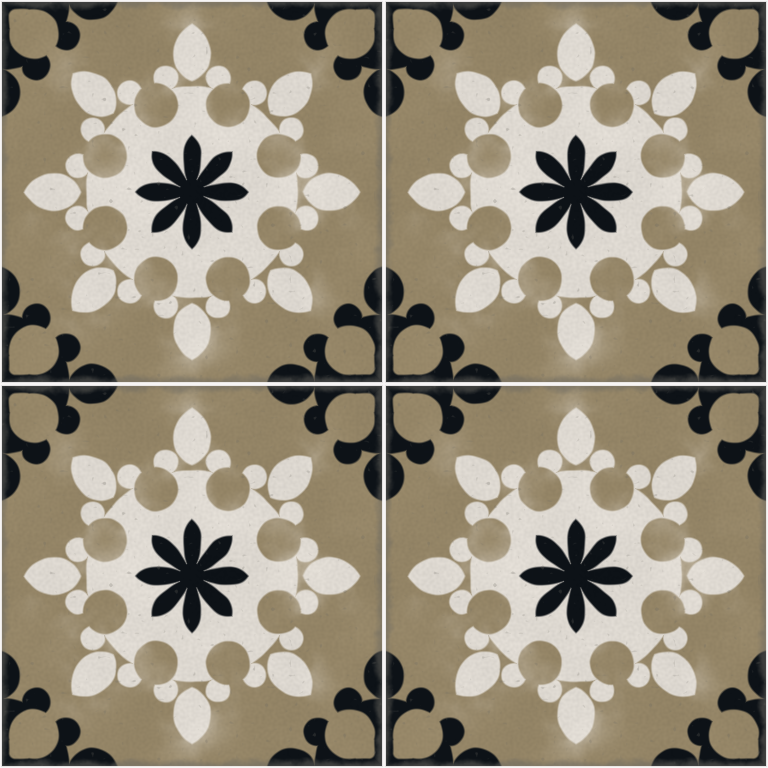
A Shadertoy shader for this pattern:

```glsl
// Lengths are fractions of one tile
struct Fleuron {
    float arms;
    vec4 leaf;   // centre along the arm, half width, outer length, inner length
    vec3 curl;   // centre across and along the arm, radius
    float disc;  // radius of the solid core
    vec2 hole;   // distance from the middle, radius
};

const float TILES = 2.0;
const Fleuron STAR = Fleuron(8.0, vec4(0.357, 0.049, 0.081, 0.068),
                             vec3(0.068, 0.297, 0.032), 0.276, vec2(0.245, 0.057));
const Fleuron CROSS = Fleuron(4.0, vec4(0.240, 0.052, 0.066, 0.063),
                              vec3(0.094, 0.172, 0.037), 0.182, vec2(0.125, 0.065));
const float PETALS = 8.0;
const vec4 PETAL = vec4(0.099, 0.0235, 0.049, 0.099);
const float HUB = 0.034;
const vec3 HOLE_HEEL = vec3(0.055, 0.031, 0.016);  // centre, half size, rounding
const float GROUT = 0.005;
const float RAGGED = 0.0025;
const float SOFTNESS = 0.0018;
const float RIM = 0.022;

const vec3 OCHRE = vec3(0.58, 0.52, 0.40);
const vec3 IVORY = vec3(0.87, 0.85, 0.82);
const vec3 INK = vec3(0.05, 0.07, 0.09);
const vec3 DUST = vec3(0.42, 0.41, 0.38);
const vec3 GROUT_COLOUR = vec3(0.97, 0.96, 0.96);
const float PI = 3.14159265;

vec2 gradient(vec2 cell, float period) {
    vec3 h = fract(mod(cell, period).xyx * vec3(0.1031, 0.1030, 0.0973));
    h += dot(h, h.yzx + 33.33);
    float angle = 2.0 * PI * fract((h.x + h.y) * h.z);
    return vec2(cos(angle), sin(angle));
}

// Gradient noise that wraps once per tile
float noise(vec2 tile, float period) {
    vec2 p = tile * period, i = floor(p), f = fract(p);
    vec2 u = f * f * f * (f * (f * 6.0 - 15.0) + 10.0);
    vec2 e = vec2(0.0, 1.0);
    float a = dot(gradient(i, period), f);
    float b = dot(gradient(i + e.yx, period), f - e.yx);
    float c = dot(gradient(i + e.xy, period), f - e.xy);
    float d = dot(gradient(i + e.yy, period), f - e.yy);
    return mix(mix(a, b, u.x), mix(c, d, u.x), u.y);
}

float fbm(vec2 tile, float period) {
    float sum = 0.0, amplitude = 1.0;
    for (int octave = 0; octave < 4; octave++) {
        sum += amplitude * noise(tile, period);
        period *= 2.0;
        amplitude *= 0.55;
    }
    return sum;
}

// Folds the plane into half of one arm: x across, y along
vec2 foldArms(vec2 p, float arms) {
    float sector = 2.0 * PI / arms;
    float angle = abs(mod(atan(p.x, p.y) + 0.5 * sector, sector) - 0.5 * sector);
    return length(p) * vec2(sin(angle), cos(angle));
}

// Pointed leaf made of two arcs per side
float leafDistance(vec2 p, vec4 leaf) {
    float y = p.y - leaf.x;
    float reach = y > 0.0 ? leaf.z : leaf.w;
    float radius = (reach * reach + leaf.y * leaf.y) / (2.0 * leaf.y);
    return length(vec2(abs(p.x) + radius - leaf.y, y)) - radius;
}

float holeDistance(vec2 arm, Fleuron f) {
    float h = PI / f.arms;
    return length(arm - f.hole.x * vec2(sin(h), cos(h))) - f.hole.y;
}

float bodyDistance(vec2 arm, Fleuron f) {
    float d = min(leafDistance(arm, f.leaf), length(arm) - f.disc);
    return min(d, length(arm - f.curl.xy) - f.curl.z);
}

float roundedBox(vec2 p, float halfSize, float rounding) {
    vec2 q = abs(p) - halfSize + rounding;
    return length(max(q, 0.0)) + min(max(q.x, q.y), 0.0) - rounding;
}

float fill(float d, float soft) {
    return 1.0 - smoothstep(-soft, soft, d);
}

void mainImage(out vec4 fragColor, in vec2 fragCoord) {
    vec2 tile = fract(fragCoord / iResolution.xy * TILES);
    float pixel = TILES / min(iResolution.x, iResolution.y);
    float soft = 0.6 * pixel + SOFTNESS;
    vec2 p = tile - 0.5;
    float edge = 0.5 - max(abs(p.x), abs(p.y));

    // Motifs with slightly ragged outlines
    vec2 q = p + RAGGED * vec2(noise(tile, 24.0), noise(tile + 0.37, 24.0));
    vec2 arm = foldArms(q, STAR.arms);
    float star = max(bodyDistance(arm, STAR), -holeDistance(arm, STAR));
    vec2 petalArm = foldArms(q, PETALS);
    float flower = min(leafDistance(petalArm, PETAL), length(q) - HUB);
    arm = foldArms(0.5 - abs(q), CROSS.arms);
    float heel = roundedBox(arm - HOLE_HEEL.x, HOLE_HEEL.y, HOLE_HEEL.z);
    float corner = max(bodyDistance(arm, CROSS), -min(holeDistance(arm, CROSS), heel));

    // Pigments, with pale haze around the star
    float cloud = fbm(tile, 5.0);
    float grain = noise(tile, 110.0);
    float haze = exp(-28.0 * max(star, 0.0)) * smoothstep(-0.15, 0.6, cloud);
    vec3 colour = mix(OCHRE, IVORY, 0.4 * haze);
    colour = mix(colour, IVORY, fill(star, soft));
    colour = mix(colour, INK, max(fill(flower, soft), fill(corner, soft)));

    // Mottling, specks and dusty rims
    colour *= 1.0 + 0.035 * cloud + 0.04 * grain;
    colour = mix(colour, DUST, 0.25 * smoothstep(0.38, 0.6, noise(tile + 0.61, 64.0)));
    float rim = 1.0 - smoothstep(0.0, RIM, edge - GROUT + 0.012 * fbm(tile, 16.0));
    colour = mix(colour, DUST, 0.5 * rim);

    colour = mix(colour, GROUT_COLOUR, fill(edge - GROUT, 0.7 * pixel));
    fragColor = vec4(colour, 1.0);
}
```
